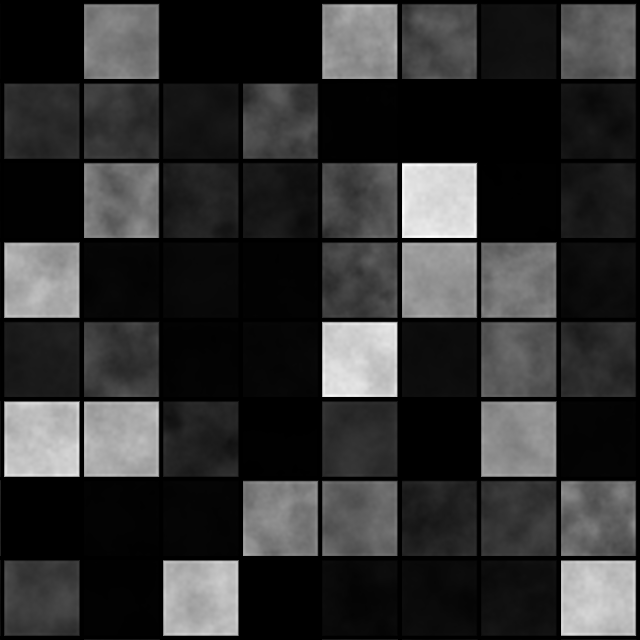
Reproduce this pattern procedurally as a WebGL 2 fragment shader.

```glsl
#version 300 es
precision highp float;
// Eight by eight grid of square grey tiles with cloudy shading, split by thin black gaps.

uniform vec2 u_resolution;
out vec4 fragColor;

float hash(vec2 p) {
    vec3 q = fract(vec3(p.xyx) * 0.1031);
    q += dot(q, q.yzx + 33.33);
    return fract((q.x + q.y) * q.z);
}

float valueNoise(vec2 p) {
    vec2 i = floor(p);
    vec2 f = fract(p);
    f = f * f * (3.0 - 2.0 * f);
    return mix(mix(hash(i), hash(i + vec2(1, 0)), f.x),
               mix(hash(i + vec2(0, 1)), hash(i + vec2(1, 1)), f.x), f.y);
}

// Layered noise, centred on zero
float clouds(vec2 p) {
    float sum = 0.0;
    float weight = 0.55;
    for (int octave = 0; octave < 4; octave++) {
        sum += weight * (valueNoise(p) - 0.5);
        p = mat2(1.6, 1.2, -1.2, 1.6) * p + 7.3;
        weight *= 0.5;
    }
    return sum;
}

// Shuffles the 64 tiles so that each rank from 0 to 1 occurs once
float shuffledRank(ivec2 tile) {
    int k = (tile.x + 8 * tile.y) & 63;
    for (int pass = 0; pass < 3; pass++) {
        k = (k * 37 + 11) & 63;
        k ^= k >> 3;
    }
    return float(k) / 63.0;
}

void main() {
    vec2 uv = gl_FragCoord.xy / u_resolution;

    // Tile layout: one gap width of margin, then eight equal pitches
    float gap = 0.0065;
    float pitch = (1.0 - gap) / 8.0;
    vec2 grid = (uv - gap) / pitch;
    vec2 tile = floor(grid);
    vec2 local = fract(grid);

    // Signed distance to the tile border, negative inside
    float halfSide = 0.5 - 0.5 * gap / pitch;
    vec2 q = abs(local - halfSide) - halfSide;
    float border = max(q.x, q.y);
    float pixel = 1.0 / (pitch * min(u_resolution.x, u_resolution.y));
    float softness = max(0.013, 0.8 * pixel);
    float coverage = 1.0 - smoothstep(-softness, softness, border);

    // Mostly dark tiles, few bright ones
    float level = 0.87 * pow(shuffledRank(ivec2(tile)), 3.0);

    // Cloud contrast peaks in the midtones
    float contrast = level * (1.04 - level) * mix(0.7, 1.7, hash(tile + 41.0));
    vec2 seed = tile * 19.0 + 200.0;
    float shade = level + contrast * clouds(local * 2.6 + seed);

    // Faint fine mottling and a slightly brighter rim
    shade += 0.05 * level * (valueNoise(local * 18.0 + seed * 2.0) - 0.5);
    shade *= 1.0 + 0.08 * exp(-pow((border + 0.025) / 0.015, 2.0));

    fragColor = vec4(vec3(clamp(shade, 0.0, 1.0) * coverage), 1.0);
}
```
